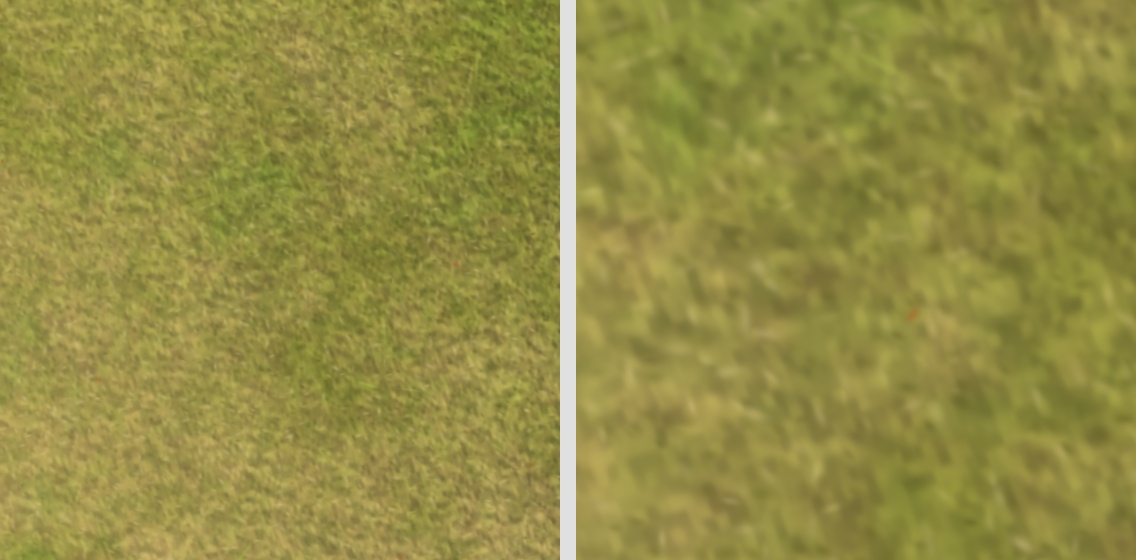
Left: the whole. Right: its middle third, enlarged.
This texture is drawn by a three.js fragment shader. Its source:

```glsl
// A soft, sunlit lawn seen from above, with lush and dry patches.
// Broad noise sets the patch colour, slanted noise gives the grain, and
// hashed cells scatter dark gaps, pale straw, blades and rusty leaf bits.
varying vec2 vUv;

const vec3 GREEN = vec3(0.520, 0.522, 0.205);
const vec3 STRAW = vec3(0.675, 0.602, 0.345);
const vec3 LUSH  = vec3(0.460, 0.535, 0.200);
const vec3 SHADE = vec3(0.360, 0.350, 0.120);
const vec3 PALE  = vec3(0.830, 0.770, 0.500);
const vec3 BLADE = vec3(0.660, 0.710, 0.290);
const vec3 RUST  = vec3(0.660, 0.380, 0.160);

vec3 hash3(vec2 p) {
  vec3 q = fract(p.xyx * vec3(0.1031, 0.1030, 0.0973));
  q += dot(q, q.yzx + 33.33);
  return fract((q.xxy + q.yzz) * q.zyx);
}

mat2 rotation(float angle) {
  float c = cos(angle), s = sin(angle);
  return mat2(c, -s, s, c);
}

float valueNoise(vec2 p) {
  vec2 cell = floor(p), f = fract(p);
  f = f * f * f * (f * (f * 6.0 - 15.0) + 10.0);
  float low = mix(hash3(cell).x, hash3(cell + vec2(1.0, 0.0)).x, f.x);
  float high = mix(hash3(cell + vec2(0.0, 1.0)).x, hash3(cell + 1.0).x, f.x);
  return mix(low, high, f.y);
}

// Layered noise, centred on zero
float fbm(vec2 p) {
  float sum = 0.0, amplitude = 0.5;
  for (int i = 0; i < 4; i++) {
    sum += amplitude * (valueNoise(p) - 0.5);
    p = rotation(0.6) * p * 2.03 + 17.3;
    amplitude *= 0.5;
  }
  return sum;
}

// Soft ellipses, one per cell at most; size is in cell units
float flecks(vec2 uv, float grid, vec2 size, float angle, float spread, float density) {
  vec2 p = uv * grid, cell = floor(p);
  float cover = 0.0;
  for (int y = -1; y <= 1; y++) {
    for (int x = -1; x <= 1; x++) {
      vec2 id = cell + vec2(float(x), float(y));
      vec3 place = hash3(id + grid * 1.7);
      vec3 look = hash3(id + grid * 3.1 + 51.0);
      float turn = angle + spread * (look.x - 0.5);
      vec2 q = rotation(turn) * (p - id - place.xy);
      q /= size * mix(0.6, 1.1, look.y);
      float present = step(place.z, density) * mix(0.4, 1.0, look.z);
      cover = max(cover, present * exp(-dot(q, q)));
    }
  }
  return cover;
}

// Blurry slanted grain whose direction wanders over the lawn
float grassGrain(vec2 uv) {
  vec2 bend = 0.012 * vec2(fbm(uv * 14.0), fbm(uv * 14.0 + 40.0));
  vec2 p = rotation(-0.45) * (uv + bend);
  float coarse = valueNoise(p * vec2(48.0, 82.0)) - 0.5;
  float fine = valueNoise(rotation(0.8) * p * vec2(150.0, 105.0) + 9.0) - 0.5;
  return 0.6 * coarse + 0.5 * fine;
}

// Dry share: more straw towards the bottom and in noisy patches
float dryness(vec2 uv) {
  float patches = 1.1 * fbm(uv * 3.2 + 4.0) + 0.7 * fbm(uv * 11.0 + 23.0);
  return clamp(0.48 + 0.75 * (0.5 - uv.y) + 0.12 * (0.5 - uv.x) + patches, 0.0, 1.0);
}

void main() {
  vec2 uv = vUv;
  float dry = dryness(uv);
  float crispness = mix(0.6, 1.15, clamp(0.65 * uv.x + 0.35 * uv.y, 0.0, 1.0));

  // Patch colours and broad light, brighter on the left
  vec3 color = mix(GREEN, STRAW, dry);
  float lush = smoothstep(0.10, 0.28, fbm(uv * 4.5 + 61.0));
  color = mix(color, LUSH, 0.45 * lush);
  color *= 1.0 + 0.08 * (0.5 - uv.x) + 0.12 * fbm(uv * 7.0 + 80.0);

  // Grain, with a slight shift in hue
  color *= 1.0 + 0.46 * crispness * grassGrain(uv);
  float tint = valueNoise(uv * 38.0 + 5.0) - 0.5;
  color += tint * vec3(0.035, -0.010, 0.020);

  // Dark gaps where it is green, pale straw where it is dry
  float gaps = flecks(uv, 56.0, vec2(0.42, 0.23), -0.4, 1.2, 0.50);
  color = mix(color, SHADE, gaps * crispness * mix(0.55, 0.25, dry));
  float straw = flecks(uv, 48.0, vec2(0.40, 0.18), -0.6, 2.2, 0.42);
  color = mix(color, PALE, straw * mix(0.28, 0.55, dry));
  float bright = flecks(uv, 21.0, vec2(0.20, 0.10), -0.7, 2.4, 0.14);
  color = mix(color, PALE, 0.65 * bright);

  // Rare long blades and rusty bits
  float blades = flecks(uv, 9.0, vec2(0.20, 0.030), -1.0, 2.4, 0.14);
  color = mix(color, BLADE, 0.75 * blades);
  float rust = flecks(uv, 15.0, vec2(0.09, 0.065), 0.5, 3.0, 0.025);
  color = mix(color, RUST, 0.7 * rust);

  gl_FragColor = vec4(color, 1.0);
}
```
